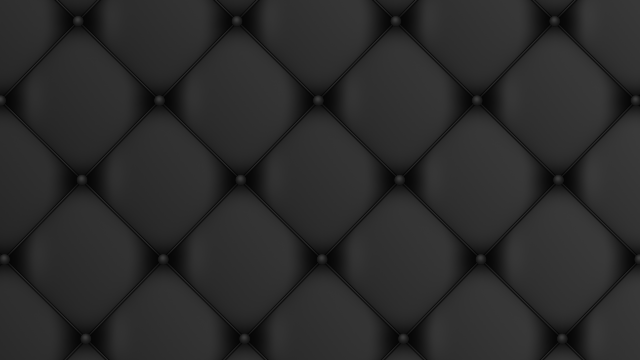
A WebGL 2 fragment shader for this texture:

```glsl
#version 300 es
precision highp float;

uniform vec2 u_resolution;
out vec4 fragColor;

// Lengths are fractions of the canvas height
const vec2 STEP_DOWN = vec2(0.2259, -0.2206);
const vec2 STEP_UP = vec2(0.2153, 0.2206);
const vec2 FIRST_BUTTON = vec2(-0.2199, 0.0);
const float HALF_CUSHION = 0.2206;
const float BUTTON_RADIUS = 0.0152;
const float CORD_HALF_WIDTH = 0.0019;
const float GROOVE_WIDTH = 0.0068;
const float SEAM_FALLOFF = 0.016;
const float TONE_VARIATION = 0.008;
const float GRAIN_SCALE = 160.0;
const float GRAIN_STRENGTH = 0.002;

const vec3 LEATHER_LIGHT = vec3(0.228);
const vec3 LEATHER_MID = vec3(0.152);
const vec3 LEATHER_DARK = vec3(0.050);
const vec3 GROOVE_COLOR = vec3(0.030);
const vec3 CORD_COLOR = vec3(0.125);
const vec3 CORD_SHINE = vec3(0.205);
const vec3 BUTTON_DARK = vec3(0.045);
const vec3 BUTTON_LIGHT = vec3(0.250);

vec2 hash2(vec2 p) {
    vec2 q = vec2(dot(p, vec2(127.1, 311.7)), dot(p, vec2(269.5, 183.3)));
    return fract(sin(q) * 43758.5);
}

// Distance to the nearest scattered cell point
float cellular(vec2 p) {
    vec2 cell = floor(p), f = fract(p);
    float nearest = 2.0;
    for (int j = -1; j <= 1; j++) {
        for (int i = -1; i <= 1; i++) {
            vec2 n = vec2(i, j);
            nearest = min(nearest, length(n + hash2(cell + n) - f));
        }
    }
    return nearest;
}

// Padded leather; c runs from -1 to 1 between opposite buttons
vec3 cushion(vec2 c, vec2 id, vec2 p) {
    float bulge = length(c * vec2(1.0, 0.62)) + 0.005 * sin(c.y * 17.0 + id.x * 2.0);
    float hollow = c.x < 0.0 ? smoothstep(0.60, 0.90, bulge) : smoothstep(0.54, 0.94, bulge);
    float tip = smoothstep(0.60, 1.05, abs(c.y));

    // Light falls from the upper right, with a short rim on the left
    float sheen = 0.52 + 0.36 * c.x + 0.32 * c.y + 0.30 * p.x;
    vec2 toRim = (c - vec2(-0.58, 0.05)) / vec2(0.14, 0.32);
    sheen += 0.38 * exp(-dot(toRim, toRim));
    vec3 color = mix(LEATHER_MID, LEATHER_LIGHT, clamp(sheen, -0.1, 1.0));
    color += TONE_VARIATION * (hash2(id).x - 0.5);
    color += GRAIN_STRENGTH * (cellular(p * GRAIN_SCALE) - 0.5);
    color = mix(color, LEATHER_DARK, 0.92 * hollow);
    return mix(color, LEATHER_DARK, 0.30 * tip);
}

// Round stud lit from above
vec3 button(vec2 offset) {
    vec2 n = offset / BUTTON_RADIUS;
    vec2 toGlint = n - vec2(-0.1, 0.3);
    float dome = sqrt(max(0.0, 1.0 - dot(n, n)));
    float glow = exp(-dot(toGlint, toGlint) * 3.0);
    return mix(BUTTON_DARK, BUTTON_LIGHT, clamp(0.35 * dome + 0.6 * glow, 0.0, 1.0));
}

void main() {
    float pixel = 1.0 / u_resolution.y;
    vec2 p = (gl_FragCoord.xy - 0.5 * u_resolution) * pixel;

    // Slanted lattice: buttons at whole coordinates, seams along its lines
    mat2 basis = mat2(STEP_DOWN, STEP_UP);
    vec2 lattice = inverse(basis) * (p - FIRST_BUTTON);
    vec2 id = floor(lattice);
    vec2 fromCenter = basis * (fract(lattice) - 0.5);
    vec2 toLine = lattice - round(lattice);
    vec2 fromButton = basis * toLine;

    vec3 color = cushion(fromCenter / HALF_CUSHION, id, p);

    // Seams: dark groove around a thin cord, lit on its upper side
    float area = abs(determinant(basis));
    vec2 signedDist = toLine * area / vec2(length(STEP_UP), length(STEP_DOWN));
    signedDist.x = -signedDist.x;
    float side = abs(signedDist.x) < abs(signedDist.y) ? signedDist.x : signedDist.y;
    float seam = abs(side);
    color *= 1.0 - 0.28 * exp(-seam / SEAM_FALLOFF);
    float groove = 1.0 - smoothstep(CORD_HALF_WIDTH, GROOVE_WIDTH, seam);
    color = mix(color, GROOVE_COLOR, 0.9 * groove);
    float cord = 1.0 - smoothstep(CORD_HALF_WIDTH - 0.5 * pixel, CORD_HALF_WIDTH + 0.5 * pixel, seam);
    float lit = smoothstep(-CORD_HALF_WIDTH, CORD_HALF_WIDTH, side);
    color = mix(color, mix(CORD_COLOR, CORD_SHINE, lit), 0.8 * cord);

    // Shade pooled around each button
    vec2 pool = fromButton / vec2(0.046, 0.032);
    color *= 1.0 - 0.6 * exp(-dot(pool, pool));

    float edge = length(fromButton) - BUTTON_RADIUS;
    float cover = 1.0 - smoothstep(-0.5 * pixel, 0.5 * pixel, edge);
    color = mix(color, button(fromButton), cover);

    fragColor = vec4(color, 1.0);
}
```
